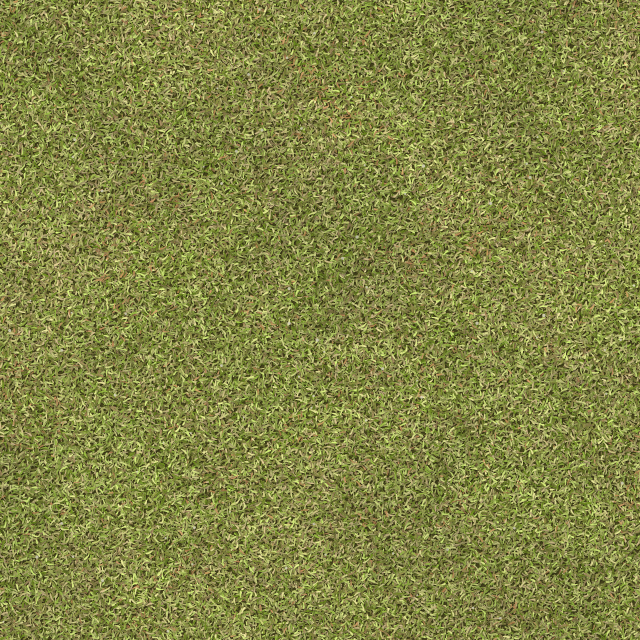
Reproduce this texture procedurally as a WebGL 2 fragment shader.

```glsl
#version 300 es
precision highp float;
// Closely mown lawn: layered short blades, green and straw, with dry patches and pale specks.

#define LAYERS 5
#define CELLS 128.0        // blade cells across the canvas, per layer
#define HALF_LENGTH 0.0043 // of a blade
#define HALF_WIDTH 0.00125
#define BEND 28.0          // curvature of the blades
#define DRY_SHARE 0.35
#define PATCHINESS 0.26
#define SHADOW 0.16
#define GAIN 1.13
#define MOTTLE 0.07        // broad change of brightness
#define SPECK_CELLS 48.0
#define SPECK_SHARE 0.035

uniform vec2 u_resolution;
out vec4 fragColor;

const vec3 SOIL = vec3(0.27, 0.26, 0.11);

vec3 hash3(vec3 p) {
    p = fract(p * vec3(0.1031, 0.1030, 0.0973));
    p += dot(p, p.yxz + 33.33);
    return fract((p.xxy + p.yxx) * p.zyx);
}

mat2 rotation(float angle) {
    float c = cos(angle), s = sin(angle);
    return mat2(c, s, -s, c);
}

// Warped sines of rising frequency, roughly -1 to 1
float patches(vec2 p, float seed) {
    float sum = 0.0, amplitude = 0.5;
    vec2 q = p * 9.0 + seed;
    for (int i = 0; i < 5; i++) {
        q += 0.7 * sin(q.yx * 1.3 + seed);
        sum += amplitude * sin(q.x) * sin(q.y + 1.7);
        q = rotation(0.9) * q * 1.8 + 2.3;
        amplitude *= 0.8;
    }
    return sum;
}

// Signed distance to a bent, tapering blade lying along x
float bladeDistance(vec2 q, float halfLength, float halfWidth) {
    q.y -= BEND * (q.x * q.x - 0.3 * halfLength * halfLength);
    float along = clamp(q.x, -halfLength, halfLength);
    float taper = 1.0 - 0.45 * smoothstep(-halfLength, halfLength, along);
    return length(q - vec2(along, 0.0)) - halfWidth * taper;
}

float coverage(float dist, float pixel) {
    return clamp(0.5 - dist / pixel, 0.0, 1.0);
}

vec3 bladeColor(vec3 rnd, float light, float dryness, float rust) {
    vec3 green = rnd.y < 0.26 ? vec3(0.38, 0.42, 0.15)
               : rnd.y < 0.68 ? vec3(0.51, 0.56, 0.26)
                              : vec3(0.68, 0.71, 0.42);
    vec3 straw = rnd.y < 0.47 ? vec3(0.48, 0.45, 0.25)
                              : vec3(0.63, 0.61, 0.39);
    vec3 color = rnd.x < DRY_SHARE + PATCHINESS * dryness ? straw : green;
    color += (rnd.z - 0.5) * vec3(0.08, -0.03, 0.12);
    float rusty = step(0.98 - 0.17 * smoothstep(0.4, 0.95, rust), rnd.z);
    color = mix(color, vec3(0.62, 0.43, 0.27), 0.7 * rusty);
    return color * GAIN * mix(0.86, 1.14, light);
}

void main() {
    vec2 p = gl_FragCoord.xy / u_resolution.y;
    float pixel = 1.0 / u_resolution.y;
    float dryness = patches(p, 1.0);
    float rust = patches(p * 1.3, 5.0);
    vec3 color = SOIL;

    // Blades, each casting a small shadow on those below
    for (int layer = 0; layer < LAYERS; layer++) {
        float id = float(layer);
        mat2 turn = rotation(0.4 + 1.3 * id);
        vec2 grid = turn * p * CELLS + 200.0 + 17.3 * id;
        vec2 shadowOffset = turn * vec2(-0.0010, 0.0014);
        for (int k = 0; k < 9; k++) {
            vec2 cell = floor(grid) + vec2(k % 3 - 1, k / 3 - 1);
            vec3 place = hash3(vec3(cell, id + 3.0));
            vec3 rnd = hash3(vec3(cell + 71.0, id + 40.0));
            float light = fract(place.x * 37.0 + rnd.y * 11.0);
            vec2 local = (grid - cell - place.xy) / CELLS;
            mat2 aim = rotation(6.2832 * place.z);
            float halfLength = HALF_LENGTH * mix(0.5, 1.25, fract(place.y * 29.0));
            float halfWidth = HALF_WIDTH * mix(0.8, 1.25, light);
            float shade = bladeDistance(aim * (local + shadowOffset), halfLength, halfWidth);
            float body = bladeDistance(aim * local, halfLength, halfWidth);
            color *= 1.0 - SHADOW * coverage(shade, 2.0 * pixel);
            color = mix(color, bladeColor(rnd, light, dryness, rust), coverage(body, pixel));
        }
    }

    // Scattered pale specks
    vec2 speckGrid = p * SPECK_CELLS;
    vec3 speck = hash3(vec3(floor(speckGrid) + 9.0, 90.0));
    vec2 offset = (fract(speckGrid) - mix(vec2(0.2), vec2(0.8), speck.xy)) / SPECK_CELLS;
    float radius = mix(0.0012, 0.0026, speck.x);
    float visible = step(speck.z, SPECK_SHARE) * coverage(length(offset) - radius, pixel);
    color = mix(color, vec3(0.82, 0.81, 0.72), 0.85 * visible);

    // Broad mottling
    color *= 1.0 + MOTTLE * patches(p * 0.8, 8.0);
    fragColor = vec4(clamp(color, 0.0, 1.0), 1.0);
}
```
